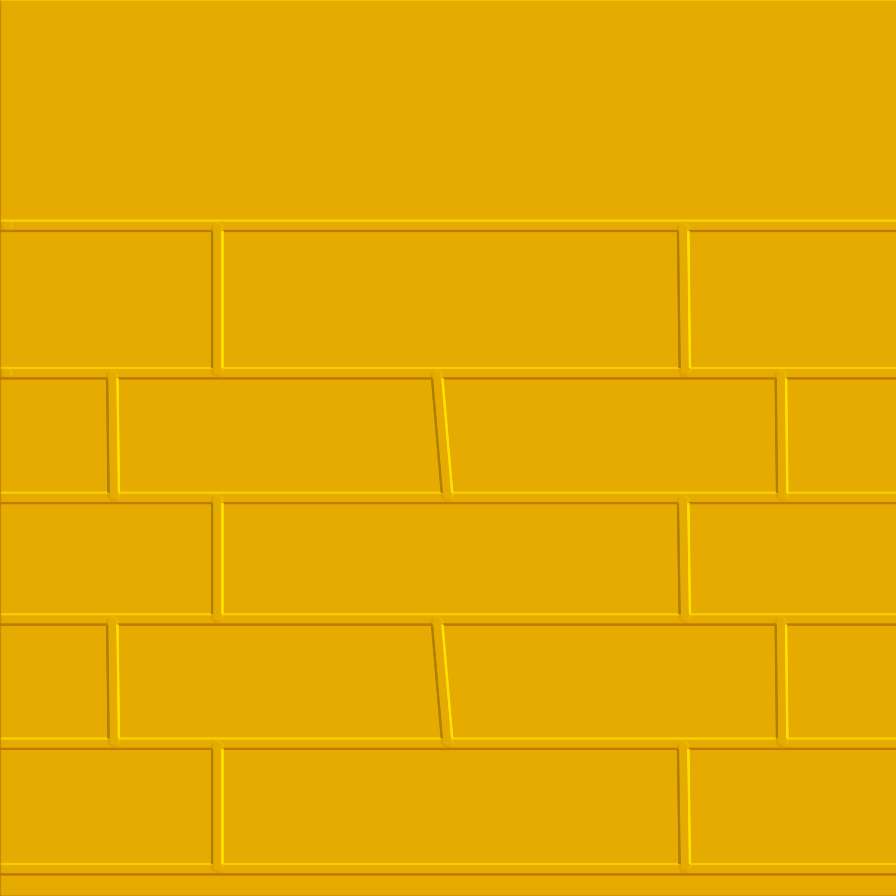
Reproduce this pattern procedurally as a WebGL 2 fragment shader.

```glsl
#version 300 es
precision highp float;
// Golden embossed brick wall: grooves with lit and shaded rims on a flat field.

uniform vec2 u_resolution;
out vec4 fragColor;

const vec3 BASE = vec3(0.898, 0.670, 0.0);
const vec3 SIDE_LIGHT = vec3(1.0, 0.88, 0.0);
const vec3 SIDE_SHADE = vec3(0.69, 0.50, 0.0);
const vec3 TOP_LIGHT = vec3(0.965, 0.80, 0.0);
const vec3 LOW_SHADE = vec3(0.77, 0.48, 0.0);

const float GROOVE = 0.0058;   // half width of a groove
const float RIM = 0.0014;      // half width of its rim
const float CAP_FADE = 0.22;   // strength of the rounded ends
const float BED[6] = float[6](0.7480, 0.5835, 0.4443, 0.3087, 0.1700, 0.0299);

// Soft coverage of a signed distance.
float cover(float d, float px) {
  return 1.0 - smoothstep(-0.5 * px, 0.5 * px, d);
}

// Rim colour for a surface that faces along n.
vec3 rimColor(vec2 n) {
  vec3 side = n.x > 0.0 ? SIDE_LIGHT : SIDE_SHADE;
  vec3 level = n.y > 0.0 ? TOP_LIGHT : LOW_SHADE;
  return mix(level, side, n.x * n.x);
}

// Offset from the nearest point of segment ab to p.
vec2 segmentOffset(vec2 p, vec2 a, vec2 b) {
  vec2 ab = b - a;
  float t = clamp(dot(p - a, ab) / max(dot(ab, ab), 1e-6), 0.0, 1.0);
  return p - a - ab * t;
}

// Horizontal groove across the whole width.
vec3 bedJoint(vec3 color, vec2 p, float y, float px) {
  float dy = p.y - y;
  float rim = cover(abs(abs(dy) - GROOVE) - RIM, px);
  return mix(color, rimColor(vec2(0.0, sign(dy))), rim);
}

// Round-ended groove from a down to b; strong rims only between the beds.
vec3 headJoint(vec3 color, vec2 p, vec2 a, vec2 b, float top, float low, float px) {
  vec2 offset = segmentOffset(p, a, b);
  float r = length(offset);
  color = mix(color, BASE, cover(r - GROOVE, px));
  float span = cover(p.y - top, px) * cover(low - p.y, px);
  float rim = cover(abs(r - GROOVE) - RIM, px) * mix(CAP_FADE, 1.0, span);
  return mix(color, rimColor(offset / max(r, 1e-5)), rim);
}

// Head joint in a row, leaning from xTop to xLow.
vec3 rowJoint(vec3 color, vec2 p, int row, float xTop, float xLow, float px) {
  float top = BED[row];
  float low = BED[row + 1];
  vec2 a = vec2(xTop, top - 0.003);
  vec2 b = vec2(xLow, low + 0.003);
  return headJoint(color, p, a, b, top - GROOVE, low + GROOVE, px);
}

void main() {
  vec2 p = gl_FragCoord.xy / u_resolution;
  float px = 1.0 / min(u_resolution.x, u_resolution.y);
  vec3 color = BASE;

  // Bed joints
  for (int i = 0; i < 6; i++) {
    color = bedJoint(color, p, BED[i], px);
  }

  // Head joints in alternating rows
  for (int row = 0; row < 5; row++) {
    if (row % 2 == 0) {
      color = rowJoint(color, p, row, 0.2425, 0.2425, px);
      color = rowJoint(color, p, row, 0.7624, 0.7643, px);
    } else {
      color = rowJoint(color, p, row, 0.1253, 0.1270, px);
      color = rowJoint(color, p, row, 0.4877, 0.4991, px);
      color = rowJoint(color, p, row, 0.8715, 0.8730, px);
    }
  }

  // Faint round ends at the left of the upper beds
  for (int i = 0; i < 2; i++) {
    vec2 offset = p - vec2(0.0075, BED[i]);
    float r = length(offset);
    float ring = cover(abs(r - GROOVE) - RIM, px) * CAP_FADE;
    color = mix(color, rimColor(offset / max(r, 1e-5)), ring);
  }

  // Thin outer border
  color = mix(color, SIDE_SHADE, 0.7 * cover(p.x - RIM, px));
  color = mix(color, TOP_LIGHT, 0.6 * cover(1.0 - RIM - p.y, px));
  color = mix(color, LOW_SHADE, 0.5 * cover(p.y - RIM, px));

  fragColor = vec4(color, 1.0);
}
```
